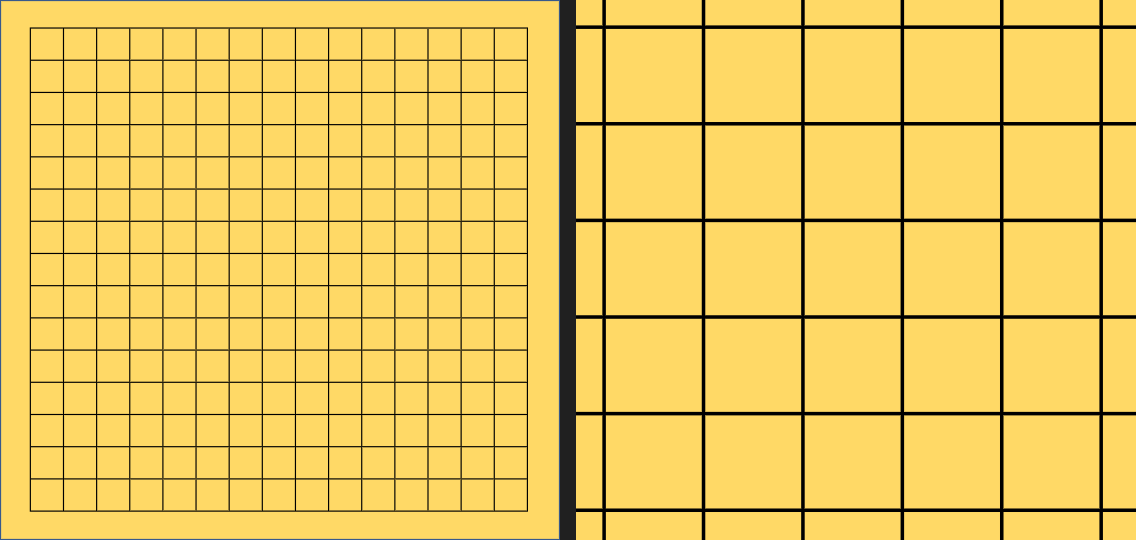
Left, the full canvas; right, a detail of the centre.
Give the GLSL for this pattern, as a WebGL 2 fragment shader.

```glsl
#version 300 es
precision highp float;
// A plain yellow game board: a 15 by 15 grid of thin black lines in a fine blue frame.

uniform vec2 u_resolution;
out vec4 fragColor;

const vec3 BOARD_COLOR = vec3(1.0, 0.85, 0.40);
const vec3 LINE_COLOR  = vec3(0.0);
const vec3 FRAME_COLOR = vec3(0.22, 0.35, 0.55);

const vec2 CELLS       = vec2(15.0);            // cells across and down
const vec2 GRID_MIN    = vec2(0.0542, 0.0535);  // grid corners, fractions of the canvas
const vec2 GRID_MAX    = vec2(0.9418, 0.9481);
const float LINE_WIDTH  = 0.0021;               // widths, fractions of canvas width
const float FRAME_WIDTH = 0.0020;

// Share of a pixel covered by a band of the given width, at distance d from its centre.
vec2 bandCoverage(vec2 d, float width, float pixel) {
    vec2 overlap = min(d + 0.5 * pixel, 0.5 * width) - max(d - 0.5 * pixel, -0.5 * width);
    return clamp(overlap / pixel, 0.0, 1.0);
}

void main() {
    float pixel = 1.0 / u_resolution.x;
    vec2 canvas = u_resolution * pixel;
    vec2 p = gl_FragCoord.xy * pixel;

    // Distance to the nearest grid line, with the line index held inside the grid
    vec2 gridMin = GRID_MIN * canvas;
    vec2 gridMax = GRID_MAX * canvas;
    vec2 cell = (gridMax - gridMin) / CELLS;
    vec2 index = clamp(round((p - gridMin) / cell), vec2(0.0), CELLS);
    vec2 lineDistance = abs(p - gridMin - index * cell);
    vec2 lines = bandCoverage(lineDistance, LINE_WIDTH, pixel);

    // Lines end flush with the outer edge of the grid
    vec2 outside = abs(p - 0.5 * (gridMin + gridMax)) - 0.5 * (gridMax - gridMin + LINE_WIDTH);
    vec2 inside = clamp(0.5 - outside / pixel, 0.0, 1.0);
    float grid = max(lines.x * inside.y, lines.y * inside.x);

    // Frame along the canvas edges
    vec2 edge = min(p, canvas - p);
    vec2 rim = clamp(0.5 + (FRAME_WIDTH - edge) / pixel, 0.0, 1.0);
    float frame = max(rim.x, rim.y);

    vec3 color = mix(BOARD_COLOR, LINE_COLOR, grid);
    color = mix(color, FRAME_COLOR, frame);
    fragColor = vec4(color, 1.0);
}
```
